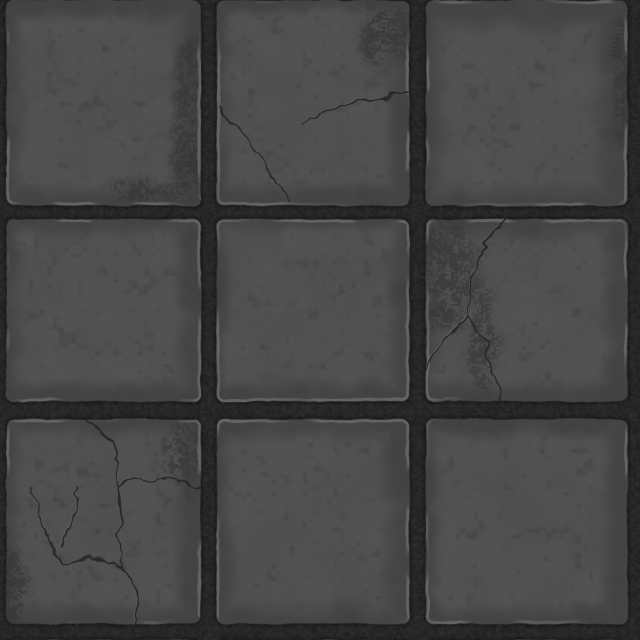
This texture is drawn by a Shadertoy shader. Its source:

```glsl
// Three by three worn dark stone tiles with cracks, scuffs and chipped edges in black grout.

// Tile layout: uneven columns and rows on a wrapping canvas
const vec2 ORIGIN = vec2(-0.0046, 0.009);
const vec2 FIRST_JOINT = vec2(0.326, 0.3587);
const vec2 SECOND_JOINT = vec2(0.652, 0.671);
const vec3 CENTER_X = vec3(0.162, 0.489, 0.823);
const vec3 CENTER_Y = vec3(0.185, 0.515, 0.839);
const vec3 HALF_X = vec3(0.152, 0.1505, 0.1575);
const vec3 HALF_Y = vec3(0.160, 0.1425, 0.1605);
const float CORNER_RADIUS = 0.012;
const float EDGE_WOBBLE = 0.004;
const float RIM_WIDTH = 0.027;
const float CRACK_WIDTH = 0.0011;
const float CRACK_JITTER = 0.012;

const vec3 FACE = vec3(0.318, 0.317, 0.317);
const vec3 RIM = vec3(0.270, 0.263, 0.267);
const vec3 SPOT = vec3(0.270, 0.270, 0.270);
const vec3 SCUFF = vec3(0.205, 0.200, 0.203);
const vec3 GROUT = vec3(0.152, 0.152, 0.152);
const vec3 GROUT_SHADE = vec3(0.115, 0.115, 0.115);
const vec3 CRACK_DARK = vec3(0.13, 0.13, 0.13);
const vec3 CHIP_LIGHT = vec3(0.43, 0.43, 0.43);

// Cracks are curves from start to end, pulled towards a bend point
const int CRACKS = 12;
const vec2 CRACK_START[CRACKS] = vec2[](
    vec2(.338, .834), vec2(.641, .857), vec2(.794, .658), vec2(.733, .510),
    vec2(.733, .510), vec2(.128, .347), vec2(.186, .232), vec2(.195, .111),
    vec2(.186, .232), vec2(.195, .111), vec2(.095, .118), vec2(.092, .147));
const vec2 CRACK_BEND[CRACKS] = vec2[](
    vec2(.385, .800), vec2(.575, .850), vec2(.727, .598), vec2(.690, .470),
    vec2(.777, .440), vec2(.187, .320), vec2(.183, .160), vec2(.222, .070),
    vec2(.205, .268), vec2(.150, .142), vec2(.077, .130), vec2(.120, .190));
const vec2 CRACK_END[CRACKS] = vec2[](
    vec2(.451, .683), vec2(.471, .812), vec2(.733, .510), vec2(.667, .420),
    vec2(.779, .371), vec2(.186, .232), vec2(.195, .111), vec2(.206, .023),
    vec2(.316, .240), vec2(.095, .118), vec2(.052, .236), vec2(.123, .238));

// Scuffed patches: center and radii
const int SCUFFS = 8;
const vec4 SCUFF_AREA[SCUFFS] = vec4[](
    vec4(.297, .810, .036, .200), vec4(.235, .700, .110, .030),
    vec4(.615, .950, .075, .065), vec4(.695, .570, .070, .120),
    vec4(.755, .460, .035, .110), vec4(.285, .290, .060, .085),
    vec4(.020, .075, .035, .100), vec4(.972, .880, .020, .130));

float hash(vec2 p) {
    return fract(sin(dot(p, vec2(127.1, 311.7))) * 43758.5453);
}

// Value noise that wraps after a whole number of cells
float noise(vec2 uv, float cells) {
    vec2 p = uv * cells, i = floor(p), f = fract(p);
    f = f * f * (3.0 - 2.0 * f);
    vec2 a = mod(i, cells), b = mod(i + 1.0, cells);
    return mix(mix(hash(a), hash(vec2(b.x, a.y)), f.x),
               mix(hash(vec2(a.x, b.y)), hash(b), f.x), f.y);
}

float roundBox(vec2 p, vec2 halfSize) {
    vec2 q = abs(p) - halfSize + CORNER_RADIUS;
    return length(max(q, 0.0)) + min(max(q.x, q.y), 0.0) - CORNER_RADIUS;
}

// Offset from the nearest crack (xy) and its tapered half width (z)
vec3 nearestCrack(vec2 p) {
    const float STEPS = 6.0;
    vec3 best = vec3(1.0, 1.0, CRACK_WIDTH);
    for (int k = 0; k < CRACKS; k++) {
        vec2 a = CRACK_START[k];
        for (float s = 1.0; s <= STEPS; s++) {
            float t = s / STEPS;
            vec2 b = mix(mix(CRACK_START[k], CRACK_BEND[k], t), mix(CRACK_BEND[k], CRACK_END[k], t), t);
            vec2 d = p - a - (b - a) * clamp(dot(p - a, b - a) / dot(b - a, b - a), 0.0, 1.0);
            if (dot(d, d) < dot(best.xy, best.xy)) best = vec3(d, CRACK_WIDTH * mix(1.2, 0.6, t));
            a = b;
        }
    }
    return best;
}

void mainImage(out vec4 fragColor, in vec2 fragCoord) {
    vec2 uv = fragCoord / iResolution.xy;
    vec2 p = fract(uv - ORIGIN) + ORIGIN;
    float aa = 1.0 / iResolution.y;

    // Tile shape with ragged edges
    ivec2 cell = ivec2(step(FIRST_JOINT, p) + step(SECOND_JOINT, p));
    vec2 local = p - vec2(CENTER_X[cell.x], CENTER_Y[cell.y]);
    vec2 halfSize = vec2(HALF_X[cell.x], HALF_Y[cell.y]);
    float wobble = 0.7 * noise(uv, 37.0) + 0.3 * noise(uv, 110.0) - 0.5;
    float edge = roundBox(local, halfSize) + EDGE_WOBBLE * wobble;
    float tile = 1.0 - smoothstep(-aa, aa, edge);
    float grain = noise(uv, 300.0);

    // Soft rim, a little wider on the right and different on each tile
    float seed = hash(vec2(cell) + 3.0);
    vec2 shift = vec2(0.008, 0.012 * (seed - 0.5));
    float cloud = noise(uv, 24.0) + 0.5 * noise(uv, 53.0) - 0.75;
    float inset = -roundBox(local + shift, halfSize) + 0.014 * cloud;
    vec3 stone = mix(RIM, FACE, smoothstep(0.3, 1.7, inset / (RIM_WIDTH * mix(0.8, 1.2, seed))));

    // Mottled face
    float spots = smoothstep(0.58, 0.95, 0.65 * noise(uv, 105.0) + 0.35 * noise(uv, 61.0));
    stone = mix(stone, SPOT, 0.75 * spots * smoothstep(0.01, 0.04, inset));
    stone += 0.012 * cloud + 0.008 * (grain - 0.5);

    // Grainy scuffs
    float worn = 0.0;
    for (int k = 0; k < SCUFFS; k++) {
        vec2 q = (p - SCUFF_AREA[k].xy) / SCUFF_AREA[k].zw;
        worn = max(worn, 1.0 - smoothstep(0.3, 1.2, length(q) + 0.5 * cloud));
    }
    float flecks = smoothstep(0.42, 0.72, 0.6 * grain + 0.4 * noise(uv, 90.0) + 0.25 * (worn - 0.5));
    stone = mix(stone, SCUFF, worn * (0.12 + 0.55 * flecks));

    // Broken light line along the chipped edge
    float brokenLine = smoothstep(0.48, 0.72, noise(uv, 17.0) + 0.12 * step(0.0, local.x - abs(local.y)));
    float chipWidth = 0.0006 + 0.0012 * noise(uv, 71.0);
    float chip = 1.0 - smoothstep(chipWidth, chipWidth + 1.5 * aa, abs(edge + 0.0025));
    stone = mix(stone, CHIP_LIGHT, 0.75 * chip * brokenLine);

    // Cracks with a lit lip
    vec2 jitter = vec2(noise(uv, 43.0), noise(uv + 0.37, 43.0)) - 0.5;
    jitter += 0.4 * (vec2(noise(uv, 127.0), noise(uv + 0.61, 127.0)) - 0.5);
    vec3 crack = nearestCrack(p + CRACK_JITTER * jitter);
    float lip = 1.0 - smoothstep(0.0, crack.z + aa, length(crack.xy - vec2(-0.0016, 0.0014)));
    float gap = 1.0 - smoothstep(crack.z - 0.5 * aa, crack.z + aa, length(crack.xy));
    stone = mix(stone, CHIP_LIGHT, 0.6 * lip * smoothstep(0.25, 0.6, noise(uv, 29.0)));
    stone = mix(stone, CRACK_DARK, 0.85 * gap);

    // Grout, shaded where it meets the tiles
    vec3 grout = mix(GROUT_SHADE, GROUT, smoothstep(0.0, 0.008, edge));
    grout += 0.045 * (grain - 0.5) + 0.02 * (noise(uv, 140.0) - 0.5);

    fragColor = vec4(mix(grout, stone, tile), 1.0);
}
```
